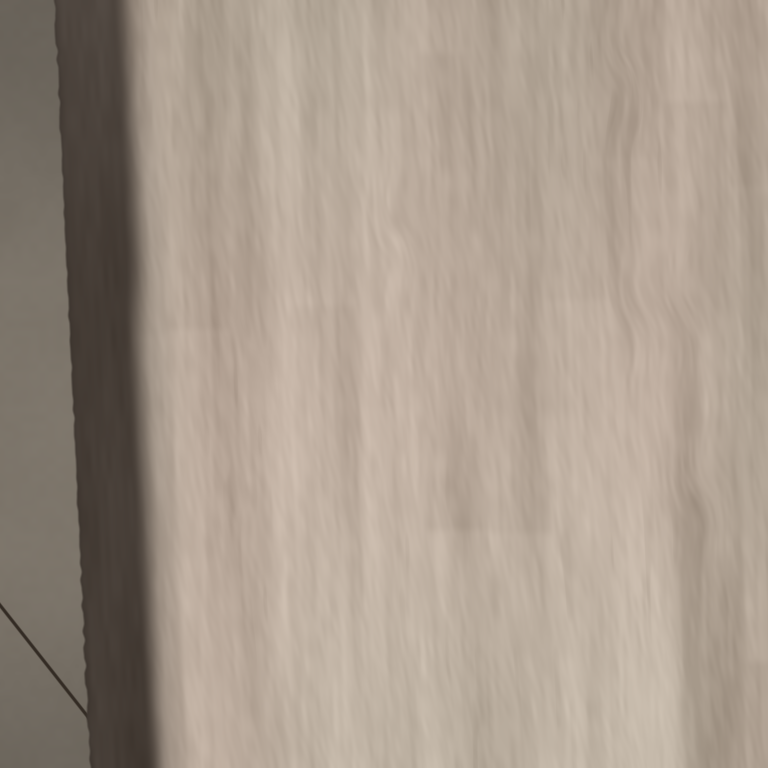
Write a Shadertoy shader that draws this texture.

```glsl
#define WOOD vec3(0.717, 0.660, 0.603)
#define FLOOR_TILE vec3(0.475, 0.446, 0.405)
#define SIDE vec3(0.268, 0.234, 0.207)
#define GROUT vec3(0.20, 0.17, 0.14)
#define STAVE_WIDTH 0.082
#define STAVE_LENGTH 0.62
#define GRAIN_LEAN 0.035
#define GRAIN_CONTRAST 1.0
#define KNOTS 5

float hash(vec2 p) {
    vec3 q = fract(p.xyx * vec3(0.1031, 0.1030, 0.0973));
    q += dot(q, q.yzx + 33.33);
    return fract((q.x + q.y) * q.z);
}

// Value noise centred on zero
float noise(vec2 p) {
    vec2 cell = floor(p), f = fract(p);
    f = f * f * (3.0 - 2.0 * f);
    float low = mix(hash(cell), hash(cell + vec2(1, 0)), f.x);
    float high = mix(hash(cell + vec2(0, 1)), hash(cell + vec2(1, 1)), f.x);
    return mix(low, high, f.y) - 0.5;
}

// Tone of one column of butted staves
float columnTone(float column, float y) {
    float t = y / STAVE_LENGTH + 7.0 * hash(vec2(column, 3.0));
    float row = floor(t);
    float here = hash(vec2(column, row + 20.0));
    float next = hash(vec2(column, row + 21.0));
    return mix(here, next, smoothstep(0.975, 1.0, fract(t))) - 0.5;
}

float staveTone(vec2 p) {
    float x = p.x / STAVE_WIDTH;
    float column = floor(x);
    float blend = smoothstep(0.82, 1.0, fract(x));
    return mix(columnTone(column, p.y), columnTone(column + 1.0, p.y), blend);
}

vec3 woodTop(vec2 uv) {
    vec2 p = uv + vec2(GRAIN_LEAN * uv.y, 0.0);
    float tone = 0.045 * staveTone(p);

    // Knots bend the grain and stain it a little
    for (int i = 0; i < KNOTS; i++) {
        float k = float(i);
        vec2 centre = vec2(0.28 + 0.68 * hash(vec2(k, 51.0)), hash(vec2(k, 67.0)));
        vec2 d = (uv - centre) / vec2(0.028, 0.055);
        float pull = exp(-dot(d, d));
        p.x += 0.022 * pull * d.y;
        tone -= 0.025 * pull * (0.5 + noise(uv * vec2(60.0, 35.0)));
    }
    p.x += 0.014 * noise(uv * vec2(5.0, 4.0)) + 0.004 * noise(uv * vec2(22.0, 14.0));

    // Streaks from broad to fine
    float grain = 0.075 * noise(p * vec2(13.0, 1.3));
    grain += 0.065 * noise(p * vec2(34.0, 2.6) + 11.0);
    grain += 0.040 * noise(p * vec2(80.0, 6.0) + 23.0);
    grain += 0.032 * noise(p * vec2(170.0, 13.0) + 37.0);

    // Short slanted fibres and scattered dark pores
    vec2 slanted = vec2(p.x + 0.16 * p.y, p.y);
    grain += 0.032 * noise(slanted * vec2(190.0, 38.0) + 5.0);
    float pores = smoothstep(0.22, 0.42, noise(p * vec2(105.0, 14.0) + 71.0));
    grain -= 0.025 * pores * smoothstep(-0.1, 0.3, noise(p * vec2(9.0, 4.0)));
    tone += GRAIN_CONTRAST * grain;

    // Room light and a faint pink to yellow drift
    tone += 0.022 - 0.045 * uv.y * uv.y;
    tone -= 0.04 * smoothstep(0.72, 1.0, uv.x) * smoothstep(0.9, 0.0, uv.y);
    float warmth = 0.025 * noise(uv * vec2(7.0, 2.0) + 9.0);
    warmth += 0.008 * (0.5 - uv.x) * (1.0 - uv.y);
    return WOOD + tone + warmth * vec3(0.5, -0.4, -0.2);
}

vec3 tiledFloor(vec2 uv) {
    vec3 col = FLOOR_TILE * (1.03 - 0.16 * smoothstep(0.55, 1.0, uv.y));
    col *= 1.0 - 0.12 * smoothstep(0.3, 0.0, uv.y);
    col += 0.012 * noise(uv * 14.0) + 0.008 * noise(uv * 90.0);
    // Diagonal joint between tiles
    float joint = abs(dot(uv - vec2(0.0, 0.212), normalize(vec2(1.27, 1.0))));
    return mix(GROUT, col, smoothstep(0.0008, 0.0034, joint));
}

vec3 shadedSide(vec2 uv) {
    vec2 p = uv + vec2(0.045 * uv.y, 0.0);
    vec3 col = SIDE + 0.035 * smoothstep(0.5, 1.0, uv.y);
    col += 0.035 * noise(p * vec2(45.0, 3.0)) + 0.022 * noise(p * vec2(150.0, 25.0));
    return col;
}

void mainImage(out vec4 fragColor, in vec2 fragCoord) {
    vec2 uv = fragCoord / iResolution.xy;
    float fromFloor = uv.x - 0.117 + 0.046 * uv.y + 0.003 * noise(uv.yy * vec2(90.0, 1.0));
    float fromTop = uv.x - 0.194 + 0.042 * uv.y + 0.008 * noise(uv * vec2(12.0, 9.0));

    // Rounded front edge catches the light gradually
    vec3 side = shadedSide(uv);
    float rounding = 0.72 * smoothstep(-0.006, 0.028, fromTop);
    rounding += 0.28 * smoothstep(0.012, 0.065, fromTop);
    vec3 col = mix(side, woodTop(uv), rounding);

    // Crisp lower rim against the floor, with a thin contact shadow
    col *= 1.0 - 0.15 * exp(-abs(fromFloor) / 0.004);
    col = mix(tiledFloor(uv), col, smoothstep(-0.002, 0.002, fromFloor));
    fragColor = vec4(clamp(col, 0.0, 1.0), 1.0);
}
```
